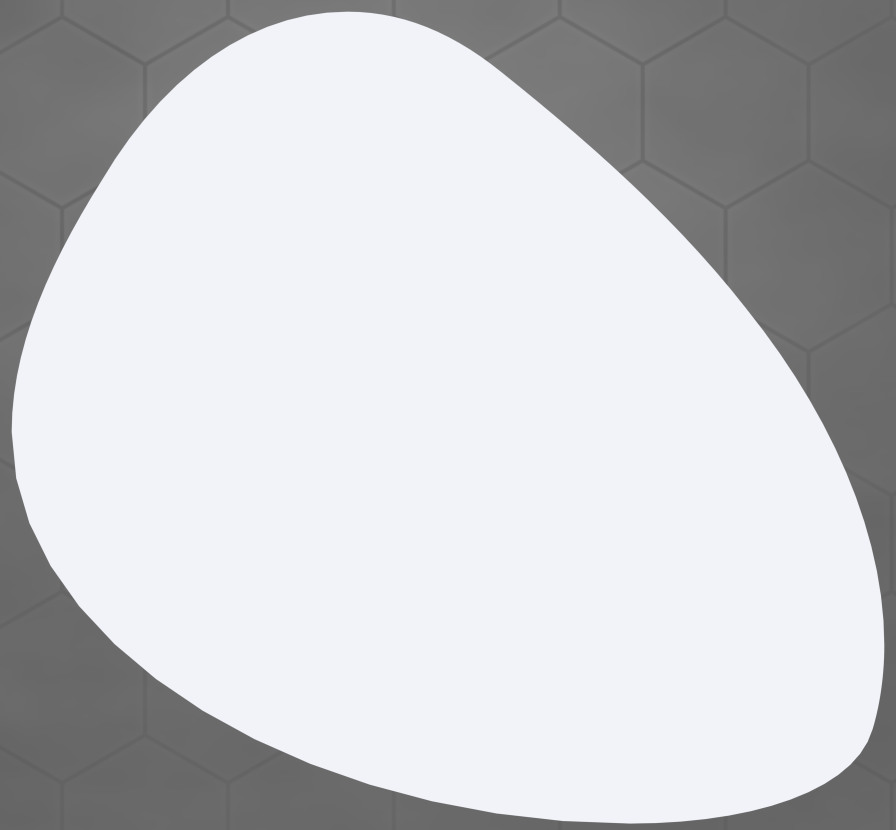
Give the GLSL for this background, as a Shadertoy shader.

```glsl
// Draws a pale rounded blob over a smoky grey wall of faint hexagonal tiles.

const vec2  GRID_SIZE    = vec2(768.0, 711.5);  // design units across the canvas, y down
const vec3  BLOB_COLOR   = vec3(0.945, 0.953, 0.973);
const vec3  WALL_TINT    = vec3(1.0, 1.0, 1.002);
const float WALL_DARK    = 0.396;
const float GLOW_GAIN    = 0.105;
const vec2  GLOW_CENTER  = vec2(330.0, 200.0);
const float GLOW_RADIUS  = 345.0;
const float SMOKE_GAIN   = 0.035;
const float TILE_WIDTH   = 142.2;
const vec2  TILE_CENTER  = vec2(622.0, 96.5);
const float SEAM_WIDTH   = 1.7;
const float SEAM_DEPTH   = 0.045;
const int   CURVES       = 8;
const int   CURVE_STEPS  = 14;

// Closed outline of cubic curves: start points, then both handles of each curve
const vec2 ANCHOR[CURVES] = vec2[](
    vec2(87, 155), vec2(298, 10), vec2(430, 62), vec2(640, 265),
    vec2(758, 553), vec2(748, 625), vec2(540, 706), vec2(10, 370));
const vec2 HANDLE_OUT[CURVES] = vec2[](
    vec2(140, 65), vec2(345, 10), vec2(505, 122), vec2(710, 352),
    vec2(758, 580), vec2(733, 678), vec2(270, 706), vec2(10, 295));
const vec2 HANDLE_IN[CURVES] = vec2[](
    vec2(215, 10), vec2(388, 28), vec2(580, 188), vec2(758, 455),
    vec2(754, 605), vec2(645, 706), vec2(10, 560), vec2(45, 222));

float hash(vec2 p) {
    vec3 q = fract(vec3(p.xyx) * 0.1031);
    q += dot(q, q.yzx + 33.33);
    return fract((q.x + q.y) * q.z);
}

float valueNoise(vec2 p) {
    vec2 i = floor(p), f = fract(p);
    f = f * f * (3.0 - 2.0 * f);
    return mix(mix(hash(i), hash(i + vec2(1, 0)), f.x),
               mix(hash(i + vec2(0, 1)), hash(i + vec2(1, 1)), f.x), f.y);
}

float fbm(vec2 p) {
    float sum = 0.0, gain = 0.5;
    for (int i = 0; i < 4; i++) {
        sum += gain * valueNoise(p);
        p = mat2(1.6, 1.2, -1.2, 1.6) * p + 7.3;
        gain *= 0.5;
    }
    return sum;
}

vec2 cubic(vec2 a, vec2 b, vec2 c, vec2 d, float t) {
    float s = 1.0 - t;
    return s * s * s * a + 3.0 * s * t * (s * b + t * c) + t * t * t * d;
}

// Signed distance to the outline, negative inside
float blobDistance(vec2 p) {
    float nearest = 1e9, side = 1.0;
    vec2 a = ANCHOR[0];
    for (int i = 0; i < CURVES; i++) {
        vec2 end = ANCHOR[(i + 1) % CURVES];
        for (int k = 1; k <= CURVE_STEPS; k++) {
            float t = float(k) / float(CURVE_STEPS);
            vec2 b = cubic(ANCHOR[i], HANDLE_OUT[i], HANDLE_IN[i], end, t);
            vec2 edge = b - a, w = p - a;
            vec2 gap = w - edge * clamp(dot(w, edge) / dot(edge, edge), 0.0, 1.0);
            nearest = min(nearest, dot(gap, gap));
            // Flip the side at each crossing of a horizontal ray
            if ((a.y > p.y) != (b.y > p.y) && w.x < edge.x * w.y / edge.y) side = -side;
            a = b;
        }
    }
    return side * sqrt(nearest);
}

// Distance to the nearest seam of the upright hexagon tiling
float seamDistance(vec2 p) {
    vec2 pitch = TILE_WIDTH * vec2(1.0, sqrt(3.0));
    vec2 a = mod(p - TILE_CENTER + 0.5 * pitch, pitch) - 0.5 * pitch;
    vec2 b = mod(p - TILE_CENTER, pitch) - 0.5 * pitch;
    vec2 q = abs(dot(a, a) < dot(b, b) ? a : b);
    return 0.5 * TILE_WIDTH - max(q.x, dot(q, vec2(0.5, 0.5 * sqrt(3.0))));
}

void mainImage(out vec4 fragColor, in vec2 fragCoord) {
    vec2 uv = fragCoord / iResolution.xy;
    vec2 p = vec2(uv.x, 1.0 - uv.y) * GRID_SIZE;
    float pixel = GRID_SIZE.x / iResolution.x;

    // Wall: soft glow and drifting smoke
    vec2 fromGlow = (p - GLOW_CENTER) / GLOW_RADIUS;
    float glow = exp(-dot(fromGlow, fromGlow));
    float grey = WALL_DARK + GLOW_GAIN * glow;
    grey += SMOKE_GAIN * (fbm(p * vec2(0.012, 0.02)) - 0.45);

    // Seams: dark groove with a faint lit rim, stronger near the glow
    float seam = seamDistance(p);
    float groove = 1.0 - smoothstep(SEAM_WIDTH - pixel, SEAM_WIDTH + pixel, seam);
    float rim = exp(-pow((seam - 4.0) / 2.5, 2.0));
    float strength = mix(0.4, 1.0, smoothstep(0.1, 0.6, glow));
    grey += strength * (0.008 * rim - SEAM_DEPTH * groove);

    // Blob on top
    float cover = 1.0 - smoothstep(-0.7 * pixel, 0.7 * pixel, blobDistance(p));
    fragColor = vec4(mix(grey * WALL_TINT, BLOB_COLOR, cover), 1.0);
}
```
